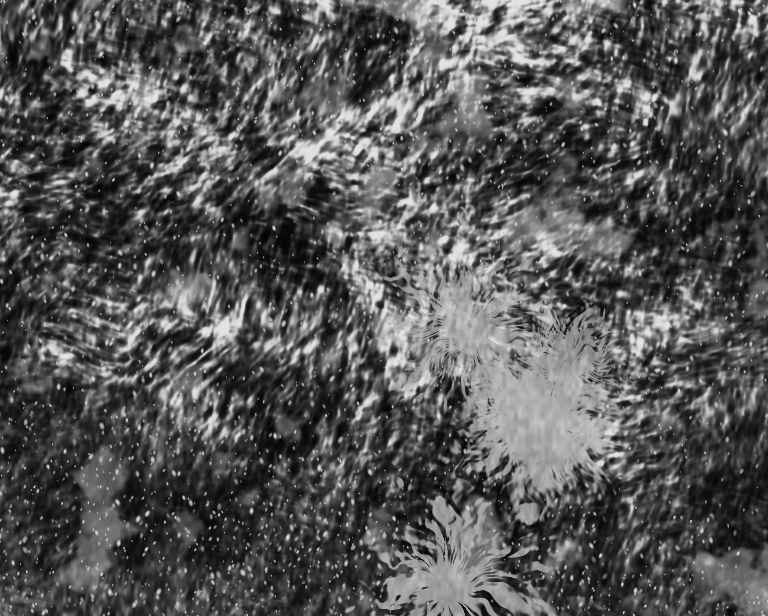
Give the GLSL for this texture, as a Shadertoy shader.

```glsl
// Monochrome crinkled fibre surface with pale feathery tufts and scattered bright specks.

float hash(vec2 p) {
    vec3 q = fract(p.xyx * 0.1031);
    q += dot(q, q.yzx + 33.33);
    return fract((q.x + q.y) * q.z);
}

float noise(vec2 p) {
    vec2 i = floor(p), f = fract(p);
    f = f * f * (3.0 - 2.0 * f);
    return mix(mix(hash(i), hash(i + vec2(1, 0)), f.x),
               mix(hash(i + vec2(0, 1)), hash(i + vec2(1, 1)), f.x), f.y);
}

float fbm(vec2 p) {
    float sum = 0.0, amp = 0.5;
    for (int i = 0; i < 4; i++) {
        sum += amp * noise(p);
        p = mat2(1.6, 1.2, -1.2, 1.6) * p + 19.7;
        amp *= 0.5;
    }
    return sum / 0.9375;
}

mat2 rotate(float a) {
    return mat2(cos(a), -sin(a), sin(a), cos(a));
}

// Stretched wrinkles plus thin threads running along one direction
float fibres(vec2 p, float angle) {
    vec2 q = rotate(angle) * p + 40.0;
    q.y += 0.012 * noise(q * 17.0) + 0.004 * noise(q * 50.0);
    float wrinkle = noise(q * vec2(34, 100)) - 0.5;
    float fine = noise(q * vec2(75, 190)) - 0.5;
    float thread = 0.35 - abs(2.0 * noise(q * vec2(10, 75) + 71.0) - 1.0);
    return 0.55 * wrinkle + 0.45 * fine + 0.24 * thread;
}

// Several fibre directions, each dominating its own patches
float relief(vec2 p) {
    float sum = 0.0, power = 0.0;
    for (int i = 0; i < 4; i++) {
        float k = float(i);
        float w = 0.1 + smoothstep(0.4, 0.65, noise(p * 7.0 + k * 17.3));
        w *= i == 0 ? 1.6 : 1.0;
        sum += w * fibres(p + k * 3.1, 1.3 - 0.52 * k);
        power += w * w;
    }
    return sum / sqrt(power);
}

// Short bright flecks of varied strength, at most one per grid cell
float specks(vec2 p, float cells, float density) {
    vec2 g = p * cells, id = floor(g);
    float cover = 0.0;
    for (int y = -1; y <= 1; y++)
    for (int x = -1; x <= 1; x++) {
        vec2 c = id + vec2(x, y);
        vec2 d = g - c - vec2(hash(c + 5.1), hash(c + 23.7));
        d = rotate(0.9 + 1.3 * hash(c + 61.0)) * d;
        float size = 0.06 + 0.11 * hash(c + 47.0);
        float fleck = 1.0 - smoothstep(size * 0.3, size * 1.6, length(d * vec2(0.6, 1.0)));
        fleck *= 0.45 + 0.55 * hash(c + 33.0);
        cover = max(cover, fleck * step(hash(c + 91.3), density));
    }
    return cover;
}

// Radial burst of fine crossing filaments; returns its coverage
float tuft(vec2 p, vec2 centre, float radius, float fill, float rough, float rays) {
    vec2 d = p - centre;
    d += 0.018 * (vec2(noise(p * 38.0), noise(p * 38.0 + 50.0)) - 0.5);
    float len = length(d) / radius;
    vec2 dir = d / max(length(d), 0.0001);
    vec2 bent = rotate(0.5 * len) * dir;
    vec2 bentBack = rotate(-0.5 * len) * dir;
    float streak = 0.4 * noise(dir * rays + len * 3.0 + 30.0)
                 + 0.5 * noise(bent * rays * 1.8 + len * 4.0 + 80.0)
                 + 0.5 * noise(bentBack * rays * 1.8 - len * 4.0 + 130.0) - 0.7;
    float ragged = 0.5 * (fbm(p * 14.0 + 3.0) - 0.5);
    float wisps = 0.4 * (noise(p * vec2(150, 75)) - 0.5);
    float edge = fill - len + ragged + (streak * rough + wisps) * smoothstep(0.0, 0.4, len);
    return smoothstep(-0.16, 0.3, edge);
}

void mainImage(out vec4 fragColor, in vec2 fragCoord) {
    vec2 p = fragCoord / iResolution.y;
    float lowerLeft = smoothstep(0.2, -0.2, p.y - 0.55 + 0.5 * p.x
                                 + 0.35 * (noise(p * 5.0) - 0.5));
    float rightSide = smoothstep(0.95, 1.2, p.x + 0.2 * (noise(p * 6.0 + 9.0) - 0.5));
    rightSide *= smoothstep(1.0, 0.75, p.y);

    // Broad light and shade, then the crinkled relief
    float calm = max(0.9 * lowerLeft, 0.5 * rightSide);
    calm = max(calm, 0.5 * smoothstep(0.35, 0.1, p.y));
    float exposure = mix(4.3, 3.2, calm) * (fbm(p * 6.5 + 12.0) - 0.5);
    exposure += 0.5 * smoothstep(0.6, 1.0, p.y) - 0.4 * lowerLeft - 0.45 * rightSide;
    exposure += mix(5.4, 2.2, calm) * relief(p);
    exposure += 1.1 * (noise(p * vec2(190, 95)) - 0.5);
    float tone = 0.245 * exp(0.76 * exposure);

    // Soft pale patches, partly hidden by fibres
    float patches = smoothstep(0.6, 0.74, fbm(p * 13.0 + 57.0));
    float bloom = 0.62 + 0.35 * (noise(p * 45.0) - 0.5) + 0.3 * (tone - 0.3);
    tone = mix(tone, bloom, 0.65 * patches);
    tone /= pow(1.0 + pow(tone * 1.12, 4.0), 0.25);

    // Feathery tufts
    float tufts = tuft(p, vec2(0.875, 0.315), 0.13, 0.92, 0.8, 13.0);
    tufts = max(tufts, 0.85 * tuft(p, vec2(0.915, 0.40), 0.11, 0.65, 1.3, 12.0));
    tufts = max(tufts, 0.85 * tuft(p, vec2(0.76, 0.465), 0.165, 0.55, 1.6, 13.0));
    tufts = max(tufts, 0.92 * tuft(p, vec2(0.735, 0.06), 0.15, 0.68, 1.9, 9.0));
    float down = 0.69 + 0.15 * (noise(p * vec2(160, 80) + 8.0) - 0.5)
               + 0.12 * (fbm(p * 16.0) - 0.5);
    tone = mix(tone, down, 0.94 * tufts);

    // Bright flecks, densest at the lower left
    float clumps = 0.4 + 1.2 * noise(p * 9.0 + 5.0);
    float flecks = max(specks(p, 52.0, clumps * (0.2 + 0.22 * lowerLeft)),
                       0.85 * specks(p + 7.0, 80.0, clumps * (0.2 + 0.15 * lowerLeft)));
    tone = mix(tone, 0.88, flecks * (0.95 - 0.75 * tufts));

    fragColor = vec4(vec3(clamp(tone, 0.02, 0.95)), 1.0);
}
```
